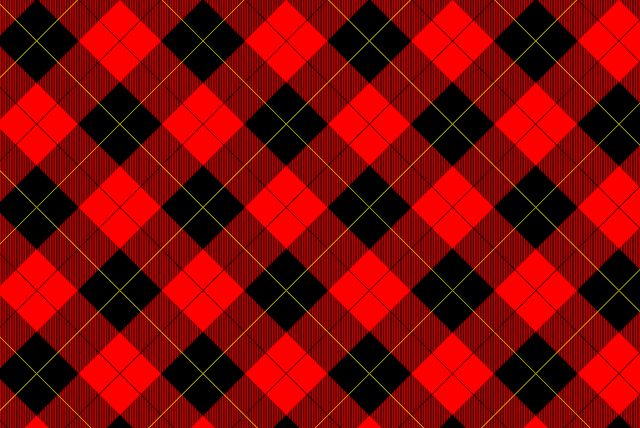
A Shadertoy shader for this pattern:

```glsl
// All lengths are fractions of the canvas height.
const float CELL = 0.3887;                       // distance between dark diamonds in a row
const vec2 DARK_CENTRE = vec2(0.0857, 0.9043);   // centre of the top left dark diamond
const float DARK_SHARE = 0.505;                  // part of each sett that is dark
const float LINE_WIDTH = 0.00138;
const float HATCH_PERIOD = 0.0039;
const float HATCH_RED = 0.51;                    // red part of each hatch stripe
const float HATCH_SOFTNESS = 1.15;               // hatch filter width in pixels
const float DIAGONAL = 0.70710678;

const vec3 RED = vec3(1.0, 0.0, 0.0);
const vec3 BLACK = vec3(0.0);
const vec3 YELLOW = vec3(1.0, 1.0, 0.0);

// Signed distance to the nearest repeat of a centre line
vec2 repeatCentred(vec2 q, float period) {
    return (fract(q / period + 0.5) - 0.5) * period;
}

// Share of a pixel covered by a strip of the given width
vec2 stripCoverage(vec2 d, float width, float pixel) {
    vec2 upper = min(d + 0.5 * pixel, vec2(0.5 * width));
    vec2 lower = max(d - 0.5 * pixel, vec2(-0.5 * width));
    return clamp((upper - lower) / pixel, 0.0, 1.0);
}

// Running integral of the red stripes
float hatchIntegral(float x) {
    return floor(x) * HATCH_RED + min(fract(x), HATCH_RED);
}

// Red share of the vertical hatch, averaged over the filter width
float hatch(float x, float pixel) {
    float centre = x / HATCH_PERIOD;
    float span = HATCH_SOFTNESS * pixel / HATCH_PERIOD;
    return (hatchIntegral(centre + 0.5 * span) - hatchIntegral(centre - 0.5 * span)) / span;
}

void mainImage(out vec4 fragColor, in vec2 fragCoord) {
    float pixel = 1.0 / iResolution.y;
    vec2 p = fragCoord * pixel;

    // Thread axes run along both diagonals
    vec2 offset = p - DARK_CENTRE;
    vec2 q = vec2(offset.x + offset.y, offset.x - offset.y) * DIAGONAL;
    float sett = CELL * DIAGONAL;
    vec2 toDark = repeatCentred(q, sett);
    vec2 toRed = repeatCentred(q + 0.5 * sett, sett);

    // Bands: red where both are red, hatched where only one is
    vec2 dark = stripCoverage(toDark, DARK_SHARE * sett, pixel);
    vec2 light = 1.0 - dark;
    float bothRed = light.x * light.y;
    float mixed = light.x * dark.y + dark.x * light.y;
    vec3 colour = mix(BLACK, RED, bothRed + mixed * hatch(p.x, pixel));

    // Fine lines: black through the red bands, yellow through the dark ones
    vec2 blackLine = stripCoverage(toRed, LINE_WIDTH, pixel);
    vec2 yellowLine = stripCoverage(toDark, LINE_WIDTH, pixel);
    colour = mix(colour, BLACK, max(blackLine.x, blackLine.y));
    colour = mix(colour, YELLOW, max(yellowLine.x, yellowLine.y));

    fragColor = vec4(colour, 1.0);
}
```
